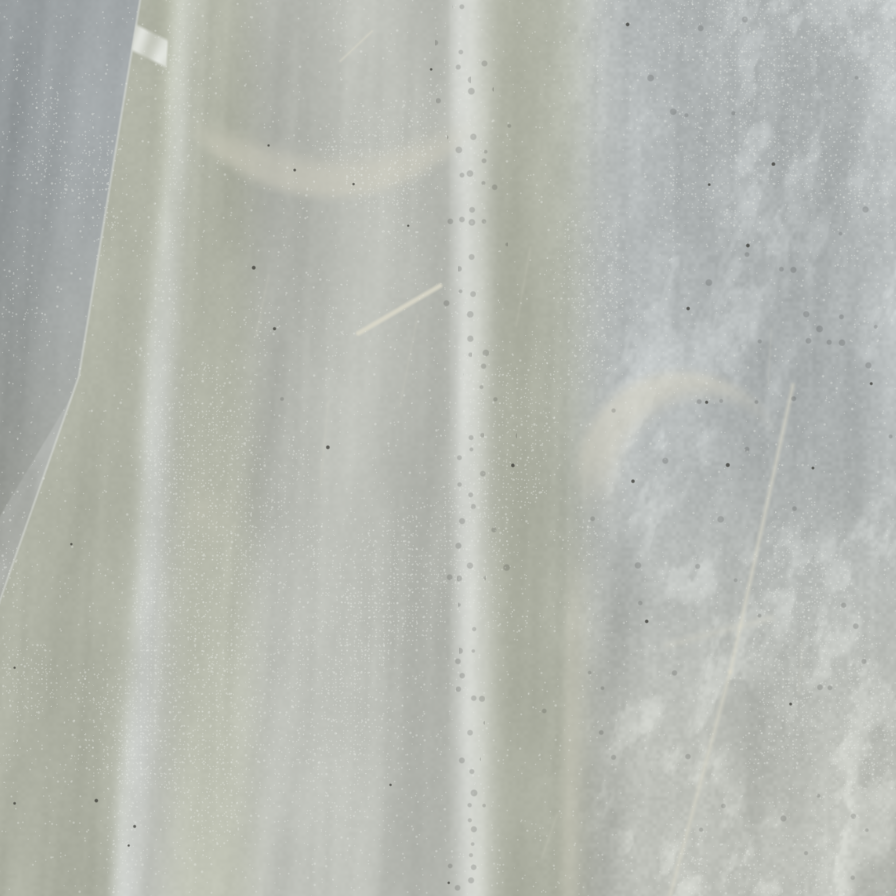
Reproduce this texture procedurally as a WebGL 1 fragment shader.

```glsl
precision highp float;
uniform vec2 u_resolution;

const vec3 FILM = vec3(0.712, 0.722, 0.695);
const vec3 COOL = vec3(-0.012, 0.0, 0.035);
const vec3 OLIVE = vec3(0.0, 0.002, -0.025);
const vec3 CREAM = vec3(0.83, 0.82, 0.76);
const vec3 GLINT = vec3(0.90, 0.91, 0.89);
const vec3 SILVER = vec3(0.82, 0.83, 0.82);
const vec3 GRIT = vec3(0.22, 0.22, 0.20);
const float DRAPE_DEPTH = 0.10;
const float CLOUD_GAIN = 0.075;
const float GRAIN_GAIN = 0.030;
const float GLINT_CELLS = 130.0;
const float BUBBLE_CELLS = 75.0;

float hash(vec2 p) {
  vec3 q = fract(p.xyx * 0.1031);
  q += dot(q, q.yzx + 33.33);
  return fract((q.x + q.y) * q.z);
}

float noise(vec2 p) {
  vec2 i = floor(p), f = fract(p);
  f = f * f * (3.0 - 2.0 * f);
  float low = mix(hash(i), hash(i + vec2(1, 0)), f.x);
  float high = mix(hash(i + vec2(0, 1)), hash(i + vec2(1, 1)), f.x);
  return mix(low, high, f.y);
}

float fbm(vec2 p) {
  float sum = 0.0, gain = 0.5;
  for (int i = 0; i < 5; i++) {
    sum += gain * noise(p);
    p = p * 2.03 + 17.3;
    gain *= 0.5;
  }
  return sum;
}

float inside(float d, float soft) { return 1.0 - smoothstep(-soft, soft, d); }

float band(float x, float a, float b, float soft) {
  return smoothstep(a - soft, a + soft, x) * inside(x - b, soft);
}

// Bell profile with separate left and right widths
float ridge(float d, float left, float right) {
  float t = d / (d < 0.0 ? left : right);
  return exp(-t * t);
}

float streak(vec2 p, vec2 a, vec2 b, float width, float soft) {
  vec2 ab = b - a;
  float t = clamp(dot(p - a, ab) / dot(ab, ab), 0.0, 1.0);
  return inside(length(p - a - ab * t) - width, soft);
}

float crescent(vec2 p, vec2 outer, float ro, vec2 inner, float ri) {
  return inside(length(p - outer) - ro, 0.010) * (1.0 - inside(length(p - inner) - ri, 0.016));
}

// One jittered dot per cell, present with the given chance
float dots(vec2 p, float cells, float chance, float size, float pixel) {
  vec2 g = p * cells, id = floor(g);
  vec2 jitter = 0.3 + 0.4 * vec2(hash(id + 3.1), hash(id + 41.7));
  float r = size * (0.5 + 0.5 * hash(id + 73.9));
  return step(hash(id + 11.3), chance) * inside(length(fract(g) - jitter) - r, pixel * cells);
}

void main() {
  vec2 p = gl_FragCoord.xy / u_resolution;
  float pixel = 1.0 / min(u_resolution.x, u_resolution.y);
  float wobble = 0.008 * (noise(vec2(2.0, p.y * 5.0)) - 0.5);

  // Broad hanging drapes and thin slanted rays
  float lean = p.x - 0.06 * p.y * (1.0 - p.x);
  float tone = DRAPE_DEPTH * (noise(vec2(lean * 13.0, p.y * 1.3 + 4.0)) - 0.5);
  tone += 0.035 * (noise(vec2((p.x - 0.16 * p.y) * 42.0, p.y * 2.2)) - 0.5);
  tone += 0.022 * (noise(vec2(lean * 110.0, p.y * 3.5)) - 0.5);
  tone += 0.020 * band(p.x, 0.29, 0.47, 0.05);
  tone -= 0.050 * band(p.x, 0.555, 0.65, 0.025);
  tone -= 0.045 * ridge(p.x - 0.675, 0.025, 0.04) * inside(p.y - 0.42, 0.12);

  // Cloudy deposits on the right, fine mottling everywhere
  float right = smoothstep(0.58, 0.72, p.x);
  float cloud = fbm(vec2(p.x * 11.0 - p.y * 2.0, p.y * 6.0));
  float crust = smoothstep(0.46, 0.62, fbm(vec2(p.x * 34.0 - p.y * 8.0, p.y * 20.0) + 9.0));
  float patches = smoothstep(0.38, 0.62, cloud);
  tone += CLOUD_GAIN * right * (patches * (0.35 + 0.75 * crust) - 0.12);
  tone += 0.05 * (fbm(p * vec2(17.0, 9.0) + 31.0) - 0.48);
  tone += GRAIN_GAIN * (noise(p * 230.0) - 0.5) * (0.6 + 0.8 * right);

  vec3 color = FILM + tone;
  color += COOL * right * band(p.y, 0.35, 1.2, 0.25) * 0.8;
  color += OLIVE * (band(p.x, 0.54, 0.65, 0.03) + band(p.x, 0.19, 0.28, 0.03));

  // Folded flap on the left with its bent seam
  float seam = p.y > 0.58 ? 0.088 + 0.163 * (p.y - 0.58) : 0.088 + 0.352 * (p.y - 0.58);
  float flap = inside(p.x - seam, 0.0025);
  float foldX = 0.13 + 0.075 * p.y + wobble;
  vec3 shade = vec3(-0.06) + COOL * smoothstep(0.3, 0.9, p.y) - 0.035 * smoothstep(0.1, 0.0, p.x);
  color += shade * flap + (OLIVE - 0.025) * (1.0 - flap) * inside(p.x - foldX, 0.015);
  float cuff = flap * inside(0.43 + 1.7 * p.x - p.y - 0.15 * p.x, 0.9) * smoothstep(0.0, 0.006, p.x * 1.67 + 0.427 - p.y);
  float facet = noise(vec2(p.x * 70.0 - p.y * 25.0, p.y * 28.0));
  color = mix(color, SILVER, cuff * (0.25 + 0.7 * facet));
  color = mix(color, GLINT, 0.45 * inside(abs(p.x - seam) - 0.0012, 0.0015) * step(0.3, p.y));
  float tuck = band(p.x, seam, foldX - 0.012, 0.002) * band(p.y + 0.5 * (p.x - 0.165), 0.935, 0.966, 0.003);
  color = mix(color, GLINT, tuck * (0.35 + 0.6 * facet));

  // Two bright upright folds
  float foldA = ridge(p.x - foldX, 0.015, 0.022);
  float foldB = ridge(p.x - 0.526 + 0.010 * p.y, 0.016, 0.024);
  float edgeB = smoothstep(0.499, 0.504, p.x);
  color += vec3(0.095, 0.097, 0.112) * foldA * (0.7 + 0.5 * noise(p * vec2(60.0, 12.0)));
  color += vec3(0.120, 0.120, 0.128) * foldB * (0.45 + 0.55 * edgeB);

  // Warm sheens and sharp creases
  float sheen = 0.6 * crescent(p, vec2(0.37, 0.98), 0.20, vec2(0.375, 1.01), 0.19) * inside(p.y - 0.85, 0.025);
  sheen += 0.65 * crescent(p, vec2(0.76, 0.47), 0.115, vec2(0.79, 0.455), 0.105) * smoothstep(0.41, 0.50, p.y);
  sheen += 0.40 * ridge(p.x - 0.634 - 0.02 * p.y, 0.010, 0.014) * inside(p.y - 0.36, 0.07);
  sheen += 0.45 * ridge(length((p - vec2(0.237, 0.42)) * vec2(1.0, 0.5)), 0.02, 0.025) * facet;
  color = mix(color, CREAM, clamp(sheen, 0.0, 1.0) * (0.65 + 0.35 * cloud));
  float crease = 0.85 * streak(p, vec2(0.400, 0.628), vec2(0.491, 0.681), 0.0025, 0.0022);
  crease += 0.55 * streak(p, vec2(0.380, 0.932), vec2(0.415, 0.965), 0.001, 0.002);
  crease += 0.55 * streak(p, vec2(0.885, 0.57), vec2(0.815, 0.25), 0.002, 0.003);
  crease += 0.50 * streak(p, vec2(0.815, 0.25), vec2(0.745, -0.01), 0.002, 0.003);
  crease += 0.30 * streak(p, vec2(0.745, 0.28), vec2(0.86, 0.31), 0.003, 0.006);
  for (int i = 0; i < 9; i++) {
    float k = float(i);
    vec2 start = vec2(0.25 + 0.72 * hash(vec2(k, 5.0)), hash(vec2(k, 19.0)));
    vec2 run = vec2(0.02 * hash(vec2(k, 33.0)), 0.03 + 0.08 * hash(vec2(k, 47.0)));
    crease += 0.20 * streak(p, start, start + run, 0.0006, 0.003);
  }
  color = mix(color, CREAM + 0.03, min(crease, 1.0));

  // Clustered glints, bubbles along the main fold, sparse grit
  float cluster = smoothstep(0.42, 0.66, fbm(p * vec2(9.0, 6.0) + 57.0));
  cluster += 0.7 * foldA + 0.8 * ridge(length((p - vec2(0.37, 0.2)) * vec2(1.3, 1.0)), 0.1, 0.12);
  for (int i = 0; i < 3; i++) {
    float k = float(i);
    float glint = dots(p + k * 0.37, GLINT_CELLS * (1.0 + 0.45 * k), 0.04 + 0.30 * cluster, 0.17, pixel);
    color = mix(color, GLINT, 0.42 * glint);
  }
  float bubble = dots(p, BUBBLE_CELLS, 0.35 * foldB + 0.03 * right, 0.28, pixel);
  color = mix(color, color * 0.86, bubble);
  color = mix(color, GRIT, 0.75 * dots(p + 0.13, 45.0, 0.010, 0.10, pixel));

  gl_FragColor = vec4(clamp(color, 0.0, 1.0), 1.0);
}
```
